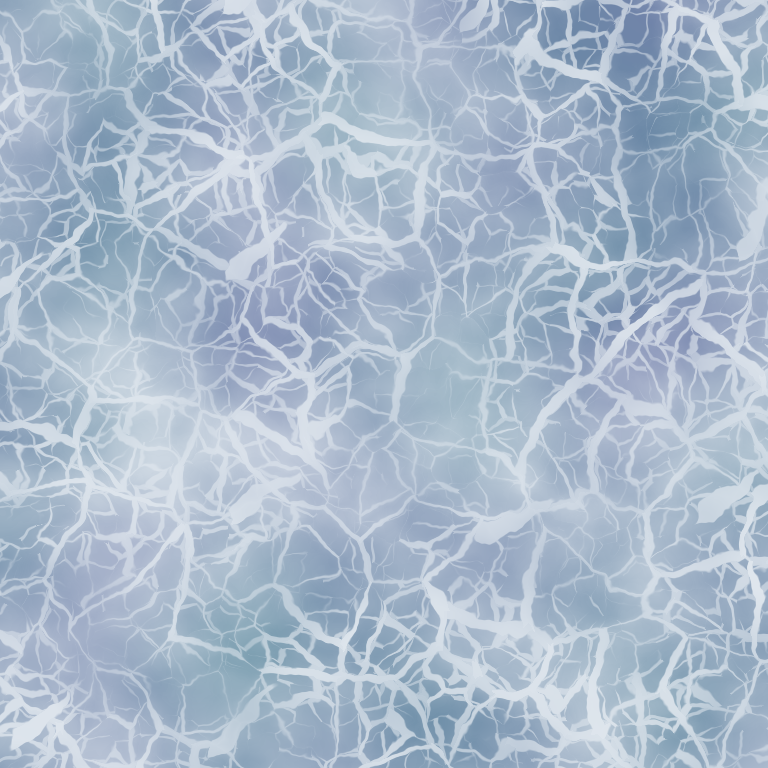
This texture is drawn by a WebGL 1 fragment shader. Its source:

```glsl
precision highp float;
uniform vec2 u_resolution;

vec2 hash2(vec2 p) {
  vec2 q = vec2(dot(p, vec2(127.1, 311.7)), dot(p, vec2(269.5, 183.3)));
  return fract(sin(q) * 43758.545);
}

// Gradient noise, centred on zero
float noise(vec2 p) {
  vec2 i = floor(p), f = fract(p);
  vec2 u = f * f * f * (f * (f * 6.0 - 15.0) + 10.0);
  vec2 e = vec2(0.0, 1.0);
  float a = dot(hash2(i) * 2.0 - 1.0, f);
  float b = dot(hash2(i + e.yx) * 2.0 - 1.0, f - e.yx);
  float c = dot(hash2(i + e.xy) * 2.0 - 1.0, f - e.xy);
  float d = dot(hash2(i + e.yy) * 2.0 - 1.0, f - e.yy);
  return mix(mix(a, b, u.x), mix(c, d, u.x), u.y);
}

float fbm(vec2 p) {
  float sum = 0.0, amp = 1.0;
  for (int i = 0; i < 4; i++) {
    sum += amp * noise(p);
    p = mat2(1.6, 1.2, -1.2, 1.6) * p + 7.3;
    amp *= 0.5;
  }
  return sum;
}

// Cell borders with a random width each: x = line, y = halo, z = cell tone
vec3 cracks(vec2 p, float scale, float width, float gap) {
  vec2 q = p * scale, cell = floor(q), nearest = cell, toSite = vec2(0.0);
  float best = 9.0;
  for (int j = -1; j <= 1; j++)
    for (int i = -1; i <= 1; i++) {
      vec2 c = cell + vec2(i, j);
      vec2 r = c + hash2(c) - q;
      if (dot(r, r) < best) {
        best = dot(r, r);
        nearest = c;
        toSite = r;
      }
    }
  float line = 0.0, halo = 0.0;
  for (int j = -2; j <= 2; j++)
    for (int i = -2; i <= 2; i++) {
      vec2 c = nearest + vec2(i, j);
      vec2 r = c + hash2(c) - q;
      vec2 across = r - toSite;
      if (dot(across, across) > 0.0001) {
        float d = dot(0.5 * (r + toSite), normalize(across)) / scale;
        vec2 h = hash2(nearest + c + scale);
        float w = width * (0.35 + 1.1 * h.x * h.x + 0.5 * h.y - gap);
        float solid = smoothstep(-0.0005, 0.0012, w);
        line = max(line, solid * (0.72 + 0.28 * h.y) * (1.0 - smoothstep(w - 0.001, w + 0.0014, d)));
        halo = max(halo, solid * exp(-d / (abs(w) * 2.0 + 0.002)));
      }
    }
  return vec3(line, halo, hash2(nearest + 3.7).x);
}

// Sparse tapered splinters leaning up to the right
float splinters(vec2 p) {
  vec2 q = p * 3.2 + 0.35, cell = floor(q), h = hash2(cell + 41.0);
  vec2 f = fract(q) - 0.5 - (h - 0.5) * 0.3;
  float angle = 0.75 + 0.5 * (h.y - 0.5);
  vec2 dir = vec2(cos(angle), sin(angle));
  float along = dot(f, dir) / 0.2;
  float side = abs(dot(f, vec2(-dir.y, dir.x)));
  float taper = 0.05 * (0.6 - 0.5 * along) * smoothstep(-1.0, -0.6, along);
  float ends = smoothstep(-1.0, -0.9, along) * (1.0 - smoothstep(0.85, 1.0, along));
  return step(h.x, 0.45) * ends * (1.0 - smoothstep(taper - 0.004, taper + 0.004, side));
}

void main() {
  vec2 p = gl_FragCoord.xy / min(u_resolution.x, u_resolution.y);

  // Ragged coordinates shared by the cracks
  vec2 bend = vec2(noise(p * 8.0), noise(p * 8.0 + 31.0));
  vec2 jag = vec2(noise(p * 38.0 + 5.0), noise(p * 38.0 + 67.0));
  vec2 rough = vec2(noise(p * 120.0), noise(p * 120.0 + 19.0));
  vec2 w = p + 0.04 * bend + 0.011 * jag + 0.0025 * rough;

  // Three sizes of crack, thicker where frost gathers
  float frost = noise(p * 4.5 + 12.0) + 0.5 * noise(p * 11.0 + 3.0);
  float swell = clamp(1.0 + 1.3 * frost, 0.5, 1.8);
  float breaks = noise(p * 27.0 + 8.0);
  vec3 coarse = cracks(w, 9.0, 0.0042 * swell, 0.1 + 0.5 * breaks);
  vec3 medium = cracks(w + 3.1, 18.0, 0.0031 * swell, 0.32 + 0.9 * breaks - 0.5 * frost);
  vec3 fine = cracks(w + 7.7, 31.0, 0.0024 * swell, 0.62 + 1.3 * breaks - 0.7 * frost);
  float line = max(coarse.x, max(medium.x * 0.88, fine.x * 0.75));
  line = max(line, 0.95 * splinters(w));
  float halo = max(coarse.y, 0.7 * medium.y);

  // Cloudy depth with faint stepped facets and drifting mist
  float cloud = fbm(p * vec2(3.0, 3.8) + 2.0);
  float mist = smoothstep(0.0, 0.65, fbm(p * vec2(1.9, 3.2) + 23.0));
  float facet = fbm(w * 13.0 + 50.0);
  float steps = floor(facet * 9.0) / 9.0;
  float tone = 0.39 + 0.62 * cloud + 0.1 * steps + 0.07 * (coarse.z - 0.5) + 0.05 * (medium.z - 0.5);
  tone = mix(tone, 0.73, 0.65 * mist) + 0.1 * halo;
  tone = clamp(tone, 0.05, 0.82);

  // Cracks fade in and out beneath the surface
  float fade = clamp(0.78 + 0.75 * frost + 0.3 * noise(p * 6.0 + 71.0), 0.42, 1.0);
  tone = mix(tone, 0.97, line * fade * (1.0 - 0.25 * mist));

  vec3 deepBlue = vec3(0.40, 0.51, 0.64);
  vec3 iceWhite = vec3(0.89, 0.915, 0.94);
  vec3 color = mix(deepBlue, iceWhite, tone);
  float violet = noise(p * 4.2 + 90.0);
  color += vec3(0.05, -0.035, 0.03) * violet * (1.0 - tone) * 1.6;
  gl_FragColor = vec4(color, 1.0);
}
```
